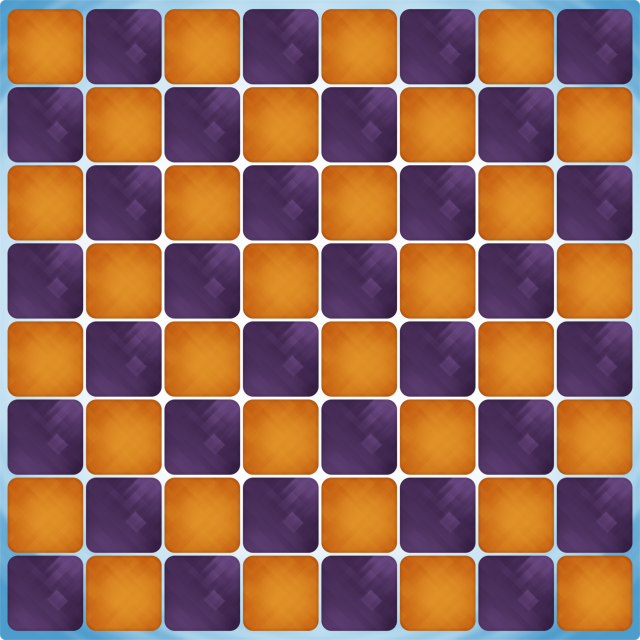
Reproduce this pattern procedurally as a Shadertoy shader.

```glsl
const float TILES = 8.0;
const vec2 PITCH = vec2(0.1226, 0.1220);
const vec2 TILE_HALF = vec2(0.0591, 0.0588);
const float TILE_RADIUS = 0.0160;
const float BOARD_RADIUS = 0.009;

const vec3 ORANGE_CORE = vec3(0.875, 0.565, 0.150);
const vec3 ORANGE_RIM = vec3(0.780, 0.385, 0.075);
const vec3 PURPLE_DARK = vec3(0.255, 0.155, 0.315);
const vec3 PURPLE_LIGHT = vec3(0.460, 0.315, 0.560);
const vec3 GROUND_WHITE = vec3(0.985, 0.990, 0.995);
const vec3 GROUND_PALE = vec3(0.730, 0.865, 0.940);
const vec3 GROUND_BLUE = vec3(0.300, 0.610, 0.800);

float hash(vec2 p) {
    p = fract(p * vec2(0.1731, 0.3197) + 0.137);
    p += dot(p, p.yx + 19.19);
    return fract(p.x * p.y * 7.31);
}

float noise(vec2 p) {
    vec2 i = floor(p), f = fract(p);
    f = f * f * (3.0 - 2.0 * f);
    return mix(mix(hash(i), hash(i + vec2(1, 0)), f.x),
               mix(hash(i + vec2(0, 1)), hash(i + vec2(1, 1)), f.x), f.y);
}

float roundedBox(vec2 p, vec2 halfSize, float radius) {
    vec2 d = abs(p) - halfSize + radius;
    return length(max(d, 0.0)) + min(max(d.x, d.y), 0.0) - radius;
}

// Parallel flat brush marks, centred on zero
float strokes(float along, float across, float count) {
    float s = across * count + 40.0;
    float lane = floor(s);
    float blend = smoothstep(0.8, 1.0, fract(s));
    float a = noise(vec2(along * 1.6 + 20.0, lane));
    float b = noise(vec2(along * 1.6 + 20.0, lane + 1.0));
    return mix(a, b, blend) - 0.5;
}

// Tile coordinates run from -1 to 1; diag.x points up right, diag.y down right
vec3 orangeTile(vec2 q, vec2 diag) {
    float rim = smoothstep(0.15, 1.40, length(q - vec2(0.10, -0.12)));
    float marks = strokes(diag.x, diag.y, 7.0) + strokes(diag.y, diag.x, 9.0);
    rim += marks * mix(0.08, 0.30, rim);
    return mix(ORANGE_CORE, ORANGE_RIM, clamp(rim, 0.0, 1.1));
}

vec3 purpleTile(vec2 q, vec2 diag) {
    float rising = strokes(diag.x, diag.y, 9.0);
    float falling = strokes(diag.y, diag.x, 6.0);

    // Bright upper right wedge with ragged stroke ends
    float wedge = smoothstep(0.15, 1.05, diag.x + rising * 0.25);
    wedge *= smoothstep(-0.46, -0.40, diag.y) * smoothstep(0.75, 0.1, diag.y);
    float light = 0.08 + 0.60 * wedge;

    // Falling bands on the lower left
    float band = smoothstep(0.2, -0.9, diag.x) * smoothstep(-0.9, 0.2, diag.y);
    light += 0.34 * band;

    // Small lit diamond
    vec2 d = abs(diag - vec2(0.09, 0.36));
    float diamond = 1.0 - smoothstep(0.17, 0.21, max(d.x, d.y * 0.9));
    light += diamond * (0.34 + 0.6 * (diag.x - 0.09));

    light += 0.20 * rising * smoothstep(-0.4, 0.5, diag.x) + 0.18 * falling;
    light -= 0.30 * smoothstep(0.55, 1.35, diag.y);
    return mix(PURPLE_DARK, PURPLE_LIGHT, clamp(light, -0.25, 1.0));
}

// White centre fading to blue corners through curved streaks
vec3 ground(vec2 p) {
    float r = length(p * vec2(1.0, 1.08));
    float streak = noise(vec2(r * 70.0, atan(p.y, abs(p.x)) * 5.0 + 10.0)) - 0.5;
    r += streak * 0.07 * smoothstep(0.35, 0.6, r) - p.y * 0.04;
    vec3 color = mix(GROUND_WHITE, GROUND_PALE, smoothstep(0.32, 0.56, r));
    return mix(color, GROUND_BLUE, smoothstep(0.51, 0.71, r));
}

void mainImage(out vec4 fragColor, in vec2 fragCoord) {
    vec2 p = fragCoord / iResolution.xy - 0.5;
    float aa = 0.75 / min(iResolution.x, iResolution.y);

    // Tile lookup
    vec2 cell = clamp(floor(p / PITCH + TILES * 0.5), 0.0, TILES - 1.0);
    vec2 local = p - (cell + 0.5 - TILES * 0.5) * PITCH;
    vec2 q = local / TILE_HALF;
    vec2 diag = vec2(q.x + q.y, q.x - q.y) * 0.7071;

    // Alternate the two finishes
    bool isOrange = mod(cell.x + cell.y, 2.0) > 0.5;
    vec3 tile = isOrange ? orangeTile(q, diag) : purpleTile(q, diag);
    float edge = roundedBox(local, TILE_HALF, TILE_RADIUS);
    tile *= 1.0 - 0.10 * smoothstep(-0.006, 0.0, edge);

    // Board with softly clipped corners
    vec3 color = mix(ground(p), tile, 1.0 - smoothstep(-aa, aa, edge));
    float board = roundedBox(p, vec2(0.5), BOARD_RADIUS);
    color = mix(color, GROUND_WHITE, smoothstep(-aa, aa, board));
    fragColor = vec4(color, 1.0);
}
```
